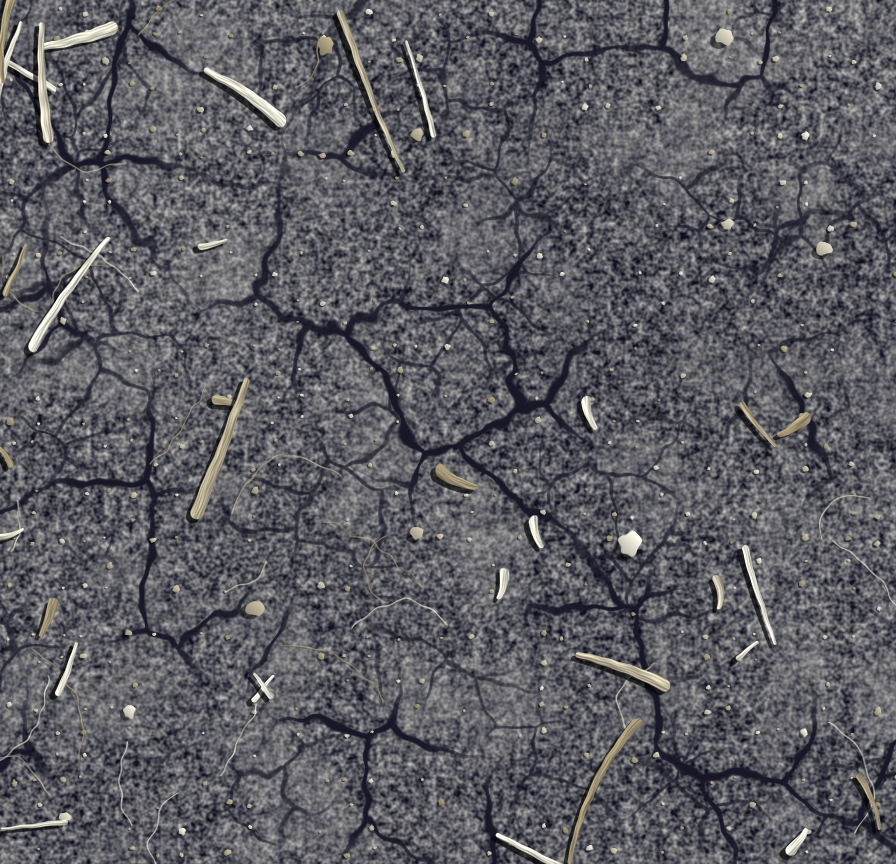
Give the GLSL for this texture, as a WebGL 2 fragment shader.

```glsl
#version 300 es
precision highp float;
// Dry, cracked dark soil strewn with bleached straw, thin fibres and pebbles.
// Layered gradient noise forms the crumbs, warped Voronoi borders the cracks,
// and hashed loops scatter the bent strands with their short hard shadows.

#define SOIL_TONE 0.385
#define GRAIN_SCALE 75.0
#define GRAIN_CONTRAST 0.30
#define CRACK_SCALE 6.5
#define CRACK_WIDTH 0.0052
#define STRAW_COUNT 34
#define FIBRE_COUNT 24
#define STRAW_PALE vec3(0.95, 0.94, 0.88)
#define STRAW_TAN vec3(0.66, 0.61, 0.48)
#define SHADOW_SHIFT vec2(0.0055, 0.0045)

uniform vec2 u_resolution;
out vec4 fragColor;

vec2 hash2(vec2 p) {
  vec3 h = fract(p.xyx * vec3(0.1031, 0.1030, 0.0973));
  h += dot(h, h.yzx + 33.33);
  return fract((h.xx + h.yz) * h.zy);
}

float cornerSlope(vec2 cell, vec2 offset) {
  float angle = 6.2832 * hash2(cell).x;
  return dot(vec2(cos(angle), sin(angle)), offset);
}

float gradientNoise(vec2 p) {
  vec2 i = floor(p), f = fract(p), e = vec2(1.0, 0.0);
  vec2 u = f * f * f * (f * (f * 6.0 - 15.0) + 10.0);
  float low = mix(cornerSlope(i, f), cornerSlope(i + e, f - e), u.x);
  float high = mix(cornerSlope(i + e.yx, f - e.yx), cornerSlope(i + 1.0, f - 1.0), u.x);
  return mix(low, high, u.y);
}

// Distance to the nearest Voronoi border, in cell units
float cellBorder(vec2 p) {
  vec2 base = floor(p), f = fract(p), nearest = vec2(8.0);
  for (int k = 0; k < 9; k++) {
    vec2 g = vec2(k % 3, k / 3) - 1.0;
    vec2 r = g + hash2(base + g) - f;
    if (dot(r, r) < dot(nearest, nearest)) nearest = r;
  }
  float border = 8.0;
  for (int k = 0; k < 25; k++) {
    vec2 g = vec2(k % 5, k / 5) - 2.0;
    vec2 r = g + hash2(base + g) - f, across = r - nearest;
    if (dot(across, across) > 1e-5)
      border = min(border, dot(0.5 * (nearest + r), normalize(across)));
  }
  return border;
}

float fill(float d) {
  float px = 0.8 / u_resolution.y;
  return 1.0 - smoothstep(-px, px, d);
}

// Frame running along a bent strand: x along it, y across it
vec2 strandFrame(vec2 p, float angle, float halfLen, float bend) {
  float c = cos(angle), s = sin(angle);
  vec2 q = vec2(c * p.x + s * p.y, c * p.y - s * p.x);
  float slope = 2.0 * bend * q.x / halfLen;
  q.y = (q.y + bend * q.x * q.x / halfLen) / sqrt(1.0 + slope * slope);
  return q;
}

float strandDistance(vec2 q, float halfLen, float radius) {
  return length(vec2(max(abs(q.x) - halfLen, 0.0), q.y)) - radius;
}

vec3 soilColor(float t) {
  return vec3(t, t, t + 0.075 - 0.13 * t);
}

float soilTone(vec2 p) {
  // Crumbs: three sizes of grain, calmer on the smooth pale crusts
  float crust = smoothstep(-0.1, 0.4, gradientNoise(p * 8.0 + 5.0) + 0.4 * gradientNoise(p * 22.0));
  float grain = 0.75 * gradientNoise(p * GRAIN_SCALE) + gradientNoise(p * GRAIN_SCALE * 1.9 + 17.0)
              + 0.85 * gradientNoise(p * GRAIN_SCALE * 3.3 + 41.0);
  float tone = SOIL_TONE + GRAIN_CONTRAST * grain * mix(1.1, 0.75, crust) + 0.07 * (crust - 0.4);
  tone += 0.09 * gradientNoise(p * 2.5 + 9.0) + 0.12 * gradientNoise(p * 28.0);
  // Cracks: wide broken ones, then hairlines
  vec2 warped = p + 0.030 * vec2(gradientNoise(p * 9.0), gradientNoise(p * 9.0 + 31.0))
              + 0.010 * vec2(gradientNoise(p * 38.0), gradientNoise(p * 38.0 + 63.0));
  float open = smoothstep(-0.22, 0.22, gradientNoise(p * 4.5 + 2.0));
  float width = CRACK_WIDTH * open * (0.75 + 0.9 * gradientNoise(p * 30.0 + 8.0));
  float wide = cellBorder(warped * CRACK_SCALE) / CRACK_SCALE;
  float fine = cellBorder(warped * CRACK_SCALE * 2.1 + 4.0) / (CRACK_SCALE * 2.1);
  float crack = open * (1.0 - smoothstep(width * 0.5, width + 0.0015, wide));
  float hair = smoothstep(-0.05, 0.3, gradientNoise(p * 6.0 + 50.0)) * (1.0 - smoothstep(0.0008, 0.0035, fine));
  tone -= 0.07 * open * (1.0 - smoothstep(0.0, 0.014, wide));
  return clamp(mix(tone, 0.09, max(crack, 0.7 * hair)), 0.06, 0.8);
}

// Pebbles: at most one per grid cell, each kept clear of the cell sides
void addPebbles(inout vec3 color, vec2 p, float scale, float chance, vec2 sizes) {
  vec2 cell = floor(p * scale), pick = hash2(cell + 91.0), look = hash2(cell + 47.0);
  if (pick.x > chance) return;
  vec2 q = fract(p * scale) - mix(vec2(0.32), vec2(0.68), hash2(cell + 13.0));
  float radius = mix(sizes.x, sizes.y, pick.y * pick.y);
  float lumps = 0.5 * radius * gradientNoise(q / radius + cell);
  vec2 squash = vec2(1.0, mix(0.8, 1.4, look.x));
  vec2 lit = q + vec2(0.6, 0.5) * radius;
  color *= 1.0 - 0.5 * fill((length(lit * squash) - radius) / scale);
  vec3 stone = mix(STRAW_TAN, STRAW_PALE, look.y) * (0.92 + 0.15 * dot(q, vec2(0.7)) / radius);
  color = mix(color, stone, fill((length(q * squash) + lumps - radius) / scale));
}

void main() {
  vec2 p = gl_FragCoord.xy / u_resolution.y;
  float aspect = u_resolution.x / u_resolution.y;
  vec3 color = soilColor(soilTone(p));
  addPebbles(color, p, 36.0, 0.33, vec2(0.055, 0.15));
  addPebbles(color, p + 3.0, 9.0, 0.12, vec2(0.06, 0.11));

  // Strands: fibres first, straws on top; sparse in the middle and upper right
  for (int i = 0; i < FIBRE_COUNT + STRAW_COUNT; i++) {
    bool straw = i >= FIBRE_COUNT;
    float id = float(i);
    vec2 place = hash2(vec2(id, 3.7)), form = hash2(vec2(id, 19.3)), look = hash2(vec2(id, 57.1));
    place.x = smoothstep(0.0, 1.0, pow(place.x, 1.25));
    if (place.x > 0.55) place.y *= 0.55;
    float halfLen = straw ? mix(0.014, 0.105, form.x * form.x) : mix(0.02, 0.075, form.x);
    float radius = straw ? mix(0.0022, 0.0058, look.x) : 0.0009;
    float bend = (form.y - 0.5) * (straw ? 0.3 : 1.3);
    float angle = 6.2832 * look.y;
    vec2 local = p - place * vec2(aspect, 1.0);
    if (length(local) > halfLen * 1.5 + 0.02) continue;
    vec2 q = strandFrame(local, angle, halfLen, bend);
    vec2 shade = strandFrame(local + SHADOW_SHIFT * (straw ? 1.0 : 0.4), angle, halfLen, bend);
    float wobble = gradientNoise(vec2(q.x * 45.0, id * 5.3));
    q.y += wobble * (straw ? 0.002 : 0.008);
    radius *= 1.0 - 0.35 * q.x / halfLen * (straw ? 1.0 : 0.0);
    color *= 1.0 - (straw ? 0.68 : 0.2) * fill(strandDistance(shade, halfLen, radius));
    float streak = gradientNoise(vec2(q.x * 35.0, q.y * 480.0) + id * 7.0);
    float side = clamp(q.y / radius, -1.0, 1.0) * sign(cos(angle) + sin(angle));
    float pale = smoothstep(0.15, 0.7, fract(look.x * 7.0 + form.y));
    vec3 stem = mix(STRAW_TAN, STRAW_PALE, pale) * (0.95 + 0.16 * side + 0.45 * streak);
    color = mix(color, stem, (straw ? 1.0 : 0.65) * fill(strandDistance(q, halfLen, radius)));
  }
  fragColor = vec4(clamp(color, 0.0, 1.0), 1.0);
}
```
